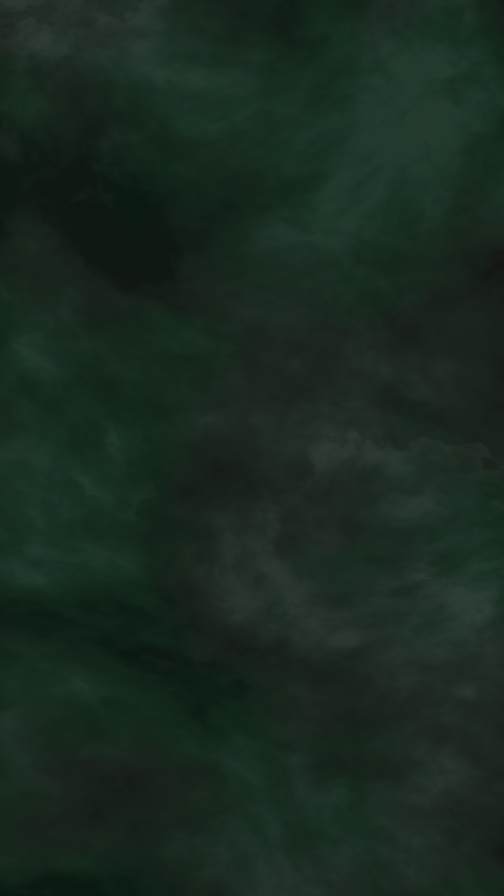
Give the GLSL for this texture, as a Shadertoy shader.

```glsl
// Dark green mist: soft, slightly flattened clouds drifting over a near-black ground.
// Layered smooth cellular noise drives a five-tone ramp; a second field shifts
// the hue between deep green and grey, and a third adds a few ragged wisps.

const int OCTAVES = 6;
const float CLOUD_SPREAD = 0.086; // typical deviation of the layered noise
const vec3 GREY_SHIFT = vec3(0.010, -0.005, 0.002);
const vec3 WISP_LIGHT = vec3(0.030, 0.026, 0.027);

// Three random values per cell, from an integer hash
vec3 hash3(ivec2 cell, uint seed) {
    uvec3 v = uvec3(uvec2(cell), seed) * 1664525u + 1013904223u;
    for (int i = 0; i < 2; i++) {
        v.x += v.y * v.z;
        v.y += v.z * v.x;
        v.z += v.x * v.y;
        v ^= v >> 16u;
    }
    return vec3(v & 65535u) / 65535.0;
}

// Smooth cellular noise: random tones blended around jittered cell points
float cellPuffs(vec2 p, uint seed) {
    ivec2 base = ivec2(floor(p));
    vec2 local = fract(p);
    float tone = 0.0, total = 0.0;
    for (int y = -1; y <= 1; y++) {
        for (int x = -1; x <= 1; x++) {
            vec3 rnd = hash3(base + ivec2(x, y), seed);
            vec2 d = vec2(x, y) + 0.2 + 0.6 * rnd.xy - local;
            float weight = max(0.0, 1.0 - dot(d, d) / 1.44);
            weight *= weight * weight;
            tone += weight * rnd.z;
            total += weight;
        }
    }
    return tone / total;
}

// Rotated octaves of puffs, returned in units of their deviation around zero
float mist(vec2 p, float gain, uint seed) {
    const mat2 turn = mat2(0.8, 0.6, -0.6, 0.8);
    float sum = 0.0, norm = 0.0, amp = 1.0;
    for (int i = 0; i < OCTAVES; i++) {
        sum += amp * cellPuffs(p, seed + uint(i));
        norm += amp;
        amp *= gain;
        p = turn * p * 2.03 + 7.3;
    }
    return (sum / norm - 0.5) / CLOUD_SPREAD;
}

// Five tones, one per unit of deviation from -2 to 2
vec3 mistRamp(float level) {
    vec3 color = vec3(0.055, 0.095, 0.067);
    color = mix(color, vec3(0.08, 0.13, 0.10), clamp(level + 2.0, 0.0, 1.0));
    color = mix(color, vec3(0.09, 0.15, 0.11), clamp(level + 1.0, 0.0, 1.0));
    color = mix(color, vec3(0.11, 0.18, 0.14), clamp(level, 0.0, 1.0));
    return mix(color, vec3(0.15, 0.22, 0.18), clamp(level - 1.0, 0.0, 1.0));
}

// Darkening that gathers at the frame, strongest in the corners
float frameShade(vec2 uv) {
    vec2 q = abs(uv * 2.0 - 1.0);
    return smoothstep(0.75, 1.4, length(q * q));
}

// Small lighter patches with a ragged edge, fading out inside
float wisps(vec2 p, uint seed) {
    float field = mist(p * vec2(6.0, 9.0), 0.62, seed);
    float patchMask = smoothstep(0.8, 1.8, mist(p * 4.5, 0.5, seed + 20u));
    return smoothstep(0.3, 0.8, field) * (1.0 - smoothstep(0.7, 2.2, field)) * patchMask;
}

void mainImage(out vec4 fragColor, in vec2 fragCoord) {
    vec2 uv = fragCoord / iResolution.xy;
    vec2 p = fragCoord / iResolution.y;

    // Bend the domain so the clouds curl
    vec2 bend = vec2(mist(p * 3.0, 0.4, 11u), mist(p * 3.0 + 5.0, 0.4, 31u));
    vec2 q = p + 0.015 * bend;

    // Cloud brightness
    float level = 0.92 * mist(q * vec2(4.8, 6.2) + 2.7, 0.62, 53u);
    level -= 0.05 + 0.8 * frameShade(uv);
    vec3 color = mistRamp(level);

    // Grey and green drifts, then wisps
    float grey = clamp(mist(q * vec2(4.5, 5.2) + 9.1, 0.55, 71u), -1.6, 1.6);
    color += GREY_SHIFT * grey;
    color += WISP_LIGHT * wisps(q, 97u);

    fragColor = vec4(clamp(color, 0.0, 1.0), 1.0);
}
```
